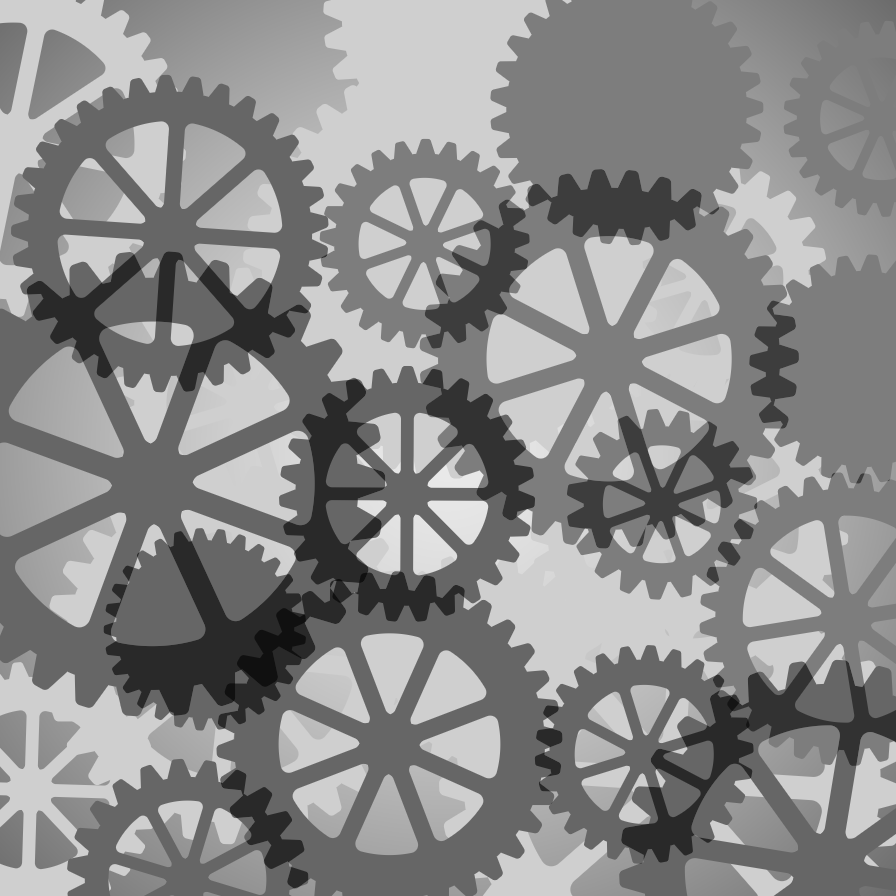
A WebGL 2 fragment shader for this pattern:

```glsl
#version 300 es
precision highp float;
// Interlocking grey cogwheels over a vignette. Gears are distance functions
// placed by a low-discrepancy sequence: pale ones are painted flat at the back,
// dark ones lie in front and multiply wherever they overlap each other.

uniform vec2 u_resolution;
out vec4 fragColor;

const float TAU = 6.2831853;
const float PALE_TONE = 0.81;
const float MID_TONE = 0.49;
const float DARK_TONE = 0.40;
const float SPOKES = 8.0;
const int PALE_GEARS = 10;
const int FRONT_GEARS = 15;

vec3 hash3(float n) {
    vec3 p = fract(n * vec3(0.1031, 0.1030, 0.0973));
    p += dot(p, p.yzx + 33.33);
    return fract((p.xxy + p.yzz) * p.zyx);
}

// Intersection of two shapes with corners rounded by radius k.
float roundMax(float a, float b, float k) {
    vec2 q = vec2(a, b) + k;
    return min(max(q.x, q.y), 0.0) + length(max(q, 0.0)) - k;
}

// Signed angle to the middle of the nearest of n equal sectors.
float foldAngle(float angle, float n) {
    return (fract(angle * n / TAU) - 0.5) * TAU / n;
}

// Disc with tapered teeth, tips at radius 1.
float toothedDisc(float r, float angle, float teeth, float root) {
    float pitch = TAU / teeth;
    float across = abs(foldAngle(angle, teeth)) * r;
    float climb = (r - root) / (1.0 - root);
    float flank = 0.93 * (across - pitch * mix(0.36, 0.17, climb));
    return min(r - root, roundMax(flank, r - 1.0, 0.016));
}

// Rounded wedge-shaped openings between the spokes.
float spokeHoles(float r, float angle, float rim) {
    float halfSector = 0.5 * TAU / SPOKES;
    float side = 0.05 - r * sin(halfSector - abs(foldAngle(angle, SPOKES)));
    float wedge = roundMax(side, r - rim, 0.055);
    return roundMax(wedge, 0.17 - r, 0.03);
}

// Evenly spread centre of gear i, starting from the given point.
vec2 gearCentre(vec2 start, float i) {
    return fract(start + i * vec2(0.7549, 0.5698));
}

// Early gears are large, later ones small.
float gearRadius(float i) {
    return 0.09 + 0.17 * exp(-i / 6.0);
}

// Antialiased coverage of one gear, with its variations drawn from id.
float gearCoverage(vec2 offset, float radius, bool solid, float id, float pixel) {
    vec3 rnd = hash3(id);
    vec2 p = offset / radius;
    float r = length(p);
    if (r > 1.1) return 0.0;
    float angle = atan(p.y, p.x) + rnd.x * TAU;
    float teeth = floor(12.0 + 70.0 * radius + 10.0 * rnd.y);
    float root = 1.0 - 0.55 * TAU / teeth;
    float d = toothedDisc(r, angle, teeth, root);
    if (!solid) d = max(d, -spokeHoles(r, angle, root - 0.18 - 0.08 * rnd.z));
    return clamp(0.5 - d * radius / pixel, 0.0, 1.0);
}

float vignette(vec2 uv) {
    float d = length(uv - 0.5) / 0.707;
    return 0.92 - 0.5 * pow(d, 1.4);
}

float paleGears(float shade, vec2 uv, vec2 start, float pixel) {
    for (int n = 0; n < PALE_GEARS; n++) {
        float i = float(n);
        vec2 offset = uv - gearCentre(start, i);
        float a = gearCoverage(offset, gearRadius(i), n % 4 == 1, i + 71.0, pixel);
        shade = mix(shade, PALE_TONE, a);
    }
    return shade;
}

// The first front gear hides the backdrop; further ones multiply onto it.
float frontGears(float shade, vec2 uv, vec2 start, float pixel) {
    float covered = 0.0;
    for (int n = 0; n < FRONT_GEARS; n++) {
        float i = float(n);
        vec2 centre = gearCentre(start, i);
        bool solid = n > 3 && n % 3 == 0;
        float a = gearCoverage(uv - centre, gearRadius(i), solid, i + 13.0, pixel);
        float tone = centre.x + centre.y > 1.15 ? MID_TONE : DARK_TONE;
        shade = mix(shade, tone * mix(1.0, shade, covered), a);
        covered = max(covered, a);
    }
    return shade;
}

void main() {
    float pixel = 1.0 / min(u_resolution.x, u_resolution.y);
    vec2 uv = gl_FragCoord.xy * pixel;
    float shade = vignette(uv);
    shade = paleGears(shade, uv, vec2(0.75, 0.13), pixel);
    shade = frontGears(shade, uv, vec2(0.17, 0.46), pixel);
    fragColor = vec4(vec3(shade), 1.0);
}
```
